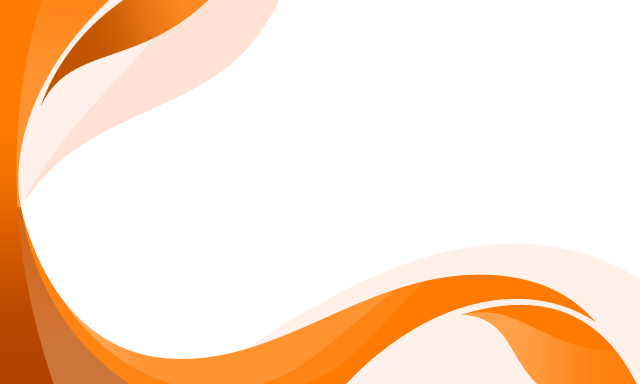
Reproduce this background procedurally as a WebGL 1 fragment shader.

```glsl
precision highp float;

uniform vec2 u_resolution;

const vec3 ORANGE = vec3(1.0, 0.48, 0.0);
const vec3 AMBER = vec3(1.0, 0.575, 0.19);
const vec3 APRICOT = vec3(1.0, 0.72, 0.47);
const vec3 RUST = vec3(0.76, 0.33, 0.0);
const vec3 BLUSH = vec3(1.0, 0.945, 0.915);
const vec3 PEACH = vec3(1.0, 0.885, 0.83);

// Path state: sample point, first and last pen points, parity, edge distance
vec2 p, first, pen;
float side, edge;

void moveTo(vec2 a) {
  first = pen = a;
  side = -1.0;
  edge = 100.0;
}

void lineTo(vec2 b) {
  vec2 d = b - pen, q = p - pen;
  float t = clamp(dot(q, d) / max(dot(d, d), 1e-8), 0.0, 1.0);
  edge = min(edge, length(q - d * t));
  if ((pen.y > p.y) != (b.y > p.y) && q.x < d.x * q.y / d.y) side = -side;
  pen = b;
}

void curveTo(vec2 b, vec2 c, vec2 d) {
  vec2 a = pen;
  for (int i = 1; i <= 24; i++) {
    float t = float(i) / 24.0, s = 1.0 - t;
    lineTo(s * s * s * a + 3.0 * s * t * (s * b + t * c) + t * t * t * d);
  }
}

// Closes the path and returns its smooth coverage
float coverage() {
  lineTo(first);
  return clamp(0.5 + side * edge * u_resolution.x / 7.68, 0.0, 1.0);
}

void main() {
  // Canvas spans 7.68 by 4.6 units, with y pointing down
  vec2 uv = gl_FragCoord.xy / u_resolution;
  p = vec2(uv.x, 1.0 - uv.y) * vec2(7.68, 4.6);
  vec2 root = vec2(0.25, 2.48);
  vec3 color = vec3(1.0);

  // Pale hill at lower right
  moveTo(vec2(2.95, 4.18));
  curveTo(vec2(3.9, 3.55), vec2(5.0, 2.92), vec2(6.15, 2.92));
  curveTo(vec2(6.75, 2.92), vec2(7.3, 3.08), vec2(7.75, 3.39));
  lineTo(vec2(7.75, 4.7));
  lineTo(vec2(2.5, 4.7));
  color = mix(color, BLUSH, coverage());

  // Pale sails at upper left
  moveTo(vec2(1.3, -0.1));
  lineTo(vec2(3.39, -0.1));
  curveTo(vec2(2.75, 1.5), vec2(1.1, 1.1), root);
  lineTo(vec2(0.1, 1.0));
  color = mix(color, PEACH, coverage());
  moveTo(vec2(1.9, 0.4));
  curveTo(vec2(1.3, 1.1), vec2(0.7, 1.6), root);
  lineTo(vec2(0.1, 1.0));
  lineTo(vec2(0.1, -0.1));
  lineTo(vec2(1.9, -0.1));
  color = mix(color, BLUSH, coverage());

  // Dark upper leaf
  moveTo(vec2(1.6, -0.08));
  curveTo(vec2(1.0, 0.3), vec2(0.65, 0.8), vec2(0.49, 1.27));
  curveTo(vec2(0.85, 0.5), vec2(1.7, 0.85), vec2(2.6, -0.1));
  vec3 leafColor = mix(RUST, vec3(1.0, 0.54, 0.13), smoothstep(0.8, 2.4, p.x - 0.3 * p.y));
  color = mix(color, leafColor, coverage());

  // Main ribbon with three tones
  moveTo(root);
  curveTo(vec2(0.48, 3.45), vec2(1.1, 4.3), vec2(2.15, 4.3));
  curveTo(vec2(3.4, 4.32), vec2(4.4, 3.29), vec2(5.75, 3.29));
  curveTo(vec2(6.3, 3.29), vec2(6.8, 3.45), vec2(7.15, 3.86));
  curveTo(vec2(6.4, 3.35), vec2(5.2, 3.5), vec2(4.15, 4.6));
  lineTo(vec2(4.05, 4.7));
  lineTo(vec2(0.0, 4.7));
  lineTo(vec2(0.0, 2.48));
  float ribbon = coverage();
  moveTo(vec2(5.35, 3.2));
  curveTo(vec2(4.65, 3.6), vec2(4.5, 4.3), vec2(3.6, 4.62));
  lineTo(vec2(0.0, 4.7));
  lineTo(vec2(0.0, 2.0));
  vec3 ribbonColor = mix(ORANGE, mix(ORANGE, AMBER, 0.4), coverage());
  moveTo(vec2(4.85, 3.4));
  curveTo(vec2(3.9, 4.1), vec2(3.6, 4.6), vec2(2.8, 4.65));
  lineTo(vec2(2.1, 4.61));
  curveTo(vec2(1.2, 4.35), vec2(0.6, 3.6), vec2(0.28, 2.6));
  lineTo(vec2(0.25, 2.0));
  ribbonColor = mix(ribbonColor, mix(APRICOT, AMBER, smoothstep(0.5, 1.9, p.x)), coverage());
  color = mix(color, ribbonColor, ribbon);

  // Left band, dusky fold and shaded column
  moveTo(vec2(0.0, -0.1));
  lineTo(vec2(1.42, -0.1));
  curveTo(vec2(0.5, 0.7), vec2(0.1, 1.7), root);
  lineTo(vec2(0.0, 2.48));
  color = mix(color, mix(mix(ORANGE, AMBER, 0.5), AMBER, smoothstep(0.0, 0.9, p.y)), coverage());
  moveTo(root);
  curveTo(vec2(0.4, 3.4), vec2(0.85, 4.15), vec2(1.6, 4.63));
  lineTo(vec2(0.0, 4.7));
  lineTo(vec2(0.0, 2.48));
  color = mix(color, mix(vec3(0.83, 0.41, 0.11), vec3(0.8, 0.46, 0.23), smoothstep(2.7, 4.4, p.y)), coverage());
  moveTo(vec2(-0.1, -0.1));
  lineTo(vec2(0.53, -0.1));
  curveTo(vec2(0.08, 1.3), vec2(0.05, 2.9), vec2(0.66, 4.65));
  lineTo(vec2(-0.1, 4.65));
  color = mix(color, mix(ORANGE, vec3(0.69, 0.26, 0.0), smoothstep(1.2, 4.5, p.y)), coverage());

  // Lower leaf with a bright upper fold
  vec2 tip = vec2(5.54, 3.77);
  moveTo(tip);
  curveTo(vec2(6.4, 3.5), vec2(7.2, 3.65), vec2(7.67, 4.66));
  lineTo(vec2(6.52, 4.66));
  curveTo(vec2(6.1, 4.35), vec2(6.15, 3.8), tip);
  float leaf = coverage();
  moveTo(tip);
  curveTo(vec2(6.25, 3.6), vec2(6.5, 4.2), vec2(7.45, 4.21));
  lineTo(vec2(7.68, 3.5));
  lineTo(vec2(5.54, 3.5));
  vec3 underside = mix(vec3(1.0, 0.63, 0.29), vec3(1.0, 0.5, 0.05), smoothstep(6.0, 7.4, p.x));
  color = mix(color, mix(underside, ORANGE, coverage()), leaf);

  gl_FragColor = vec4(color, 1.0);
}
```
